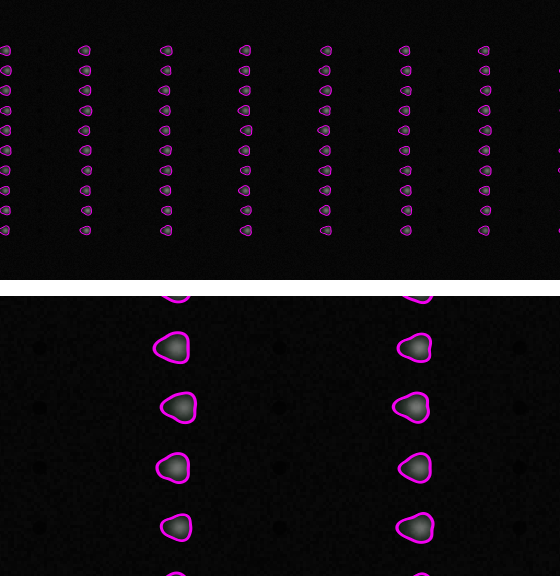
Top: the whole. Bottom: its middle third, enlarged.
Reproduce this pattern procedurally as a WebGL 2 fragment shader.

```glsl
#version 300 es
precision highp float;

uniform vec2 u_resolution;
out vec4 fragColor;

// Lengths are fractions of the canvas height
#define PITCH vec2(0.2857, 0.0714)
#define FIRST vec2(0.0210, 0.1765)
#define ROWS 10.0
#define RADIUS 0.0188
#define LINE_WIDTH 0.0036
#define DOT_OFFSET 0.1215
#define DOT_RADIUS 0.0085
#define JITTER 0.0045
#define GRAIN 0.022
#define GRAIN_CELLS 256.0

const vec3 BACKGROUND = vec3(0.026);
const vec3 DOT = vec3(0.010);
const vec3 OUTLINE = vec3(0.95, 0.0, 0.94);
const vec3 RIM = vec3(0.06, 0.10, 0.07);
const vec3 CORE = vec3(0.43, 0.44, 0.43);

float hash(vec2 p) {
    vec3 q = fract(p.xyx * vec3(0.1031, 0.1030, 0.0973));
    q += dot(q, q.yzx + 33.33);
    return fract((q.x + q.y) * q.z);
}

// Nearest lattice cell, limited to the existing rows
vec2 nearestCell(vec2 p) {
    vec2 cell = floor(p / PITCH + 0.5);
    return vec2(cell.x, clamp(cell.y, 0.0, ROWS - 1.0));
}

// Rounded triangle pointing left, with an uneven edge for each cell
float blobDistance(vec2 q, vec2 cell) {
    q.y /= 0.88;
    float angle = atan(q.y, q.x);
    float tip = pow(0.5 - 0.5 * cos(angle), 10.0);
    float shape = 0.97 - 0.11 * cos(3.0 * angle);
    shape += tip * (0.20 * hash(cell + 7.0) - 0.02);
    for (float k = 2.0; k < 8.0; k++) {
        float phase = 6.2832 * hash(cell + 13.0 * k);
        shape += 0.055 / k * sin(k * angle + phase);
    }
    return (length(q) - RADIUS * shape) * 0.94;
}

float coverage(float d, float pixel) {
    return clamp(0.5 - d / pixel, 0.0, 1.0);
}

void main() {
    float pixel = 1.0 / u_resolution.y;
    vec2 p = gl_FragCoord.xy * pixel;
    vec2 grid = p - FIRST;
    vec3 color = BACKGROUND;

    // Faint dark dots between the columns
    vec2 dotGrid = grid - vec2(DOT_OFFSET, 0.0);
    vec2 dotCell = nearestCell(dotGrid);
    float dotDist = length(dotGrid - dotCell * PITCH) - DOT_RADIUS;
    float dotMask = coverage(dotDist, pixel * 1.5);
    color = mix(color, DOT, dotMask);

    // Blob with small shifts in position and size
    vec2 cell = nearestCell(grid);
    vec2 shift = vec2(hash(cell + 41.0), hash(cell + 59.0)) - 0.5;
    vec2 q = grid - cell * PITCH - shift * JITTER * vec2(2.0, 0.3);
    q /= 0.94 + 0.12 * hash(cell + 83.0);
    float d = blobDistance(q, cell);

    // Soft grey glow, brightest right of centre
    vec2 fromCore = (q - vec2(0.003, 0.0)) / vec2(0.0125, 0.0115);
    float glow = exp(-dot(fromCore, fromCore));
    vec3 fill = mix(RIM, CORE, glow * (0.85 + 0.25 * hash(cell + 97.0)));
    color = mix(color, fill, coverage(d, pixel));

    // Grain, weaker in the dots
    float grain = hash(floor(p * GRAIN_CELLS) + 3.0) - 0.5;
    color += grain * GRAIN * (1.0 - 0.7 * dotMask);

    // Outline
    color = mix(color, OUTLINE, coverage(abs(d) - 0.5 * LINE_WIDTH, pixel));
    fragColor = vec4(max(color, 0.0), 1.0);
}
```
